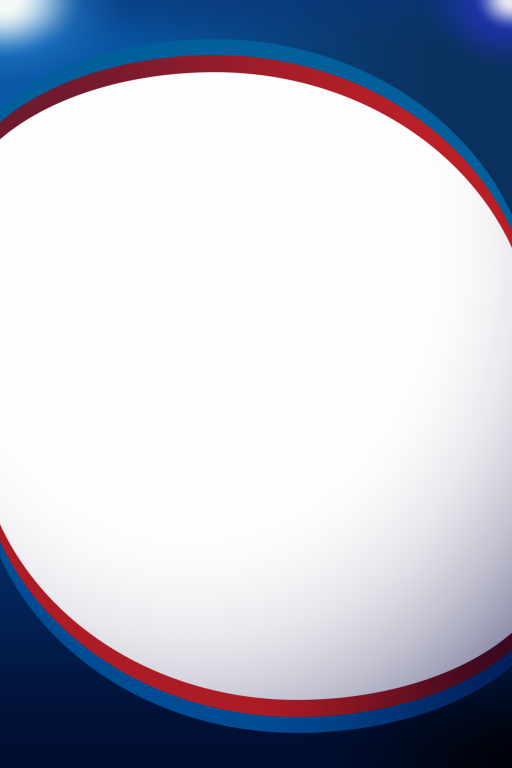
A Shadertoy shader for this background:

```glsl
// Pale rounded panel edged by red and blue ribbons on a navy field with glowing upper corners.

#define CENTER vec2(0.5, 0.746)       // panel centre, canvas is 1.0 by 1.5
#define PEAK vec2(-0.080, 0.613)      // top of the panel relative to its centre
#define LONG_ARC vec2(0.625, 0.547)   // radii of the arc right of the peak
#define SHORT_ARC vec2(0.508, 0.300)  // radii of the arc left of the peak
#define RED_WIDTH 0.0335
#define BLUE_WIDTH 0.0310
#define SHADE_CENTER vec2(0.37, 1.03)
#define SHADE_RADII vec2(0.82, 0.977)

// Height above the panel edge (x) and the edge slope (y); the outline has point symmetry.
vec2 panelEdge(vec2 p) {
    vec2 q = (p - CENTER) * (p.y > CENTER.y ? 1.0 : -1.0) - PEAK;
    vec2 radii = q.x > 0.0 ? LONG_ARC : SHORT_ARC;
    float t = q.x / radii.x;
    float root = sqrt(max(1.0 - t * t, 0.02));
    return vec2(q.y + radii.y * (1.0 - root), radii.y / radii.x * t / root);
}

// Navy field with a bright upper left and a near-black lower right
vec3 fieldColor(vec2 p) {
    vec3 upper = mix(vec3(0.035, 0.34, 0.65), vec3(0.04, 0.19, 0.36),
                     smoothstep(0.1, 0.95, p.x));
    upper = mix(upper, vec3(0.035, 0.21, 0.47), 0.65 * smoothstep(1.40, 1.51, p.y));
    vec3 lower = mix(vec3(0.0, 0.055, 0.19), vec3(0.015, 0.16, 0.38),
                     smoothstep(0.0, 0.46, p.y));
    lower *= 1.0 - 0.85 * smoothstep(0.55, 1.05, p.x) * smoothstep(0.28, 0.0, p.y);
    vec3 color = mix(lower, upper, smoothstep(0.5, 1.0, p.y));

    // Corner glows
    float left = length((p - vec2(0.0, 1.5)) / vec2(0.20, 0.14));
    float right = length((p - vec2(1.0, 1.5)) / vec2(0.16, 0.13));
    color = mix(color, vec3(0.18, 0.53, 0.84), 0.65 * smoothstep(1.35, 0.35, left));
    color = mix(color, vec3(0.96, 0.98, 0.97), smoothstep(0.85, 0.12, left));
    color = mix(color, vec3(0.13, 0.20, 0.70), 0.85 * smoothstep(1.15, 0.30, right));
    return mix(color, vec3(0.90, 0.90, 0.95), smoothstep(0.48, 0.05, right));
}

// White panel shaded towards the lower right
vec3 panelColor(vec2 p) {
    float d = length((p - SHADE_CENTER) / SHADE_RADII);
    float shade = clamp((d - 0.55) / 0.55, 0.0, 1.2);
    return mix(vec3(0.995), vec3(0.55, 0.55, 0.66), shade * shade);
}

void mainImage(out vec4 fragColor, in vec2 fragCoord) {
    vec2 p = fragCoord / iResolution.xy * vec2(1.0, 1.5);
    vec2 edge = panelEdge(p);
    float soft = 0.75 * 1.5 / iResolution.y * sqrt(1.0 + edge.y * edge.y);

    // Ribbon colours follow the light across the canvas
    float top = smoothstep(0.4, 1.1, p.y);
    float dark = (1.0 - top) * smoothstep(0.45, 1.05, p.x);
    vec3 red = mix(vec3(0.68, 0.11, 0.14),
                   mix(vec3(0.43, 0.10, 0.18), vec3(0.73, 0.12, 0.15),
                       smoothstep(0.0, 0.85, p.x)), top);
    red = mix(red, vec3(0.22, 0.03, 0.12), dark);
    vec3 blue = mix(vec3(0.0, 0.30, 0.58), vec3(0.01, 0.37, 0.61), top);
    blue = mix(blue, vec3(0.01, 0.12, 0.36), dark);

    // Layers from the panel outwards
    vec3 color = mix(panelColor(p), red, smoothstep(-soft, soft, edge.x));
    color = mix(color, blue, smoothstep(-soft, soft, edge.x - RED_WIDTH));
    color = mix(color, fieldColor(p),
                smoothstep(-soft, soft, edge.x - RED_WIDTH - BLUE_WIDTH));
    fragColor = vec4(color, 1.0);
}
```
